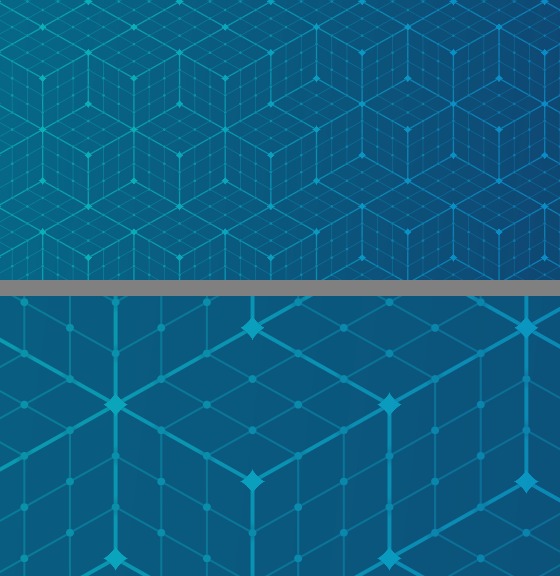
Top: the whole. Bottom: its middle third, enlarged.
Reproduce this pattern procedurally as a WebGL 2 fragment shader.

```glsl
#version 300 es
precision highp float;

#define COLUMN 0.1630
#define HALF_EDGE 0.0915
#define TILE_SPAN 0.1600
#define ORIGIN vec2(0.1523, 0.0052)
#define DIVISIONS 3.0
#define SHIFT_COLUMN 5.5
#define EDGE_WIDTH 0.0023
#define GRID_WIDTH 0.0012
#define DOT_RADIUS 0.0047
#define STAR_RADIUS 0.0145
#define GRID_ALPHA 0.40

uniform vec2 u_resolution;
out vec4 fragColor;

const vec3 TEAL_GROUND = vec3(0.025, 0.405, 0.530);
const vec3 BLUE_GROUND = vec3(0.055, 0.285, 0.455);
const vec3 TEAL_LINE = vec3(0.040, 0.700, 0.730);
const vec3 BLUE_LINE = vec3(0.040, 0.560, 0.790);

// Antialiased coverage of a shape, lengths in canvas heights
float cover(float d, float size) {
    return clamp((size - d) * u_resolution.y + 0.5, 0.0, 1.0);
}

// Row of the upper rim of a wall band at a lattice column
float rimRow(float band, float column) {
    bool shifted = column > SHIFT_COLUMN;
    if (mod(column, 2.0) > 0.5)
        return 4.0 * band - 2.0 - (shifted && band > 1.5 ? 2.0 : 0.0);
    return 4.0 * band - 3.0 + (!shifted && band < 1.5 ? 2.0 : 0.0);
}

// Distance to the nearest integer line of either family
float lineDistance(vec2 g) {
    vec2 d = abs(g - round(g));
    return min(d.x, d.y);
}

void main() {
    vec2 uv = gl_FragCoord.xy / u_resolution;
    vec2 p = vec2(gl_FragCoord.x, u_resolution.y - gl_FragCoord.y) / u_resolution.y;
    vec2 lattice = (p - ORIGIN) / vec2(COLUMN, HALF_EDGE);
    float column = floor(lattice.x);
    float across = fract(lattice.x);

    // Horizontal rhombus by default
    vec2 tile = 0.5 * vec2(lattice.y + lattice.x + 1.0, lattice.y - lattice.x + 1.0);
    mat2 toLattice = mat2(1.0, 1.0, -1.0, 1.0);

    // Upright rhombi fill the zigzag wall bands
    for (float band = 1.0; band < 3.5; band++) {
        float left = rimRow(band, column);
        float slope = rimRow(band, column + 1.0) - left;
        float depth = lattice.y - left - slope * across;
        if (depth >= 0.0 && depth <= 2.0) {
            tile = vec2(across, 0.5 * depth);
            toLattice = mat2(1.0, slope, 0.0, 2.0);
        }
    }

    // Offsets to the nearest grid node and tile corner
    vec2 cell = tile * DIVISIONS;
    vec2 unit = vec2(COLUMN, HALF_EDGE);
    vec2 toDot = toLattice * ((cell - round(cell)) / DIVISIONS) * unit;
    vec2 toCorner = toLattice * (tile - round(tile)) * unit;
    vec2 spread = pow(abs(toCorner) + 1e-6, vec2(0.82));
    float starDistance = pow(spread.x + spread.y, 1.0 / 0.82);

    // Edges taper slightly toward each node
    float taper = mix(0.75, 1.0, smoothstep(0.004, 0.014, length(toDot)));
    float grid = cover(lineDistance(cell) * TILE_SPAN / DIVISIONS, GRID_WIDTH) * GRID_ALPHA;
    float edge = cover(lineDistance(tile) * TILE_SPAN, EDGE_WIDTH) * 0.78 * taper;
    float nodes = cover(length(toDot), DOT_RADIUS) * 0.68;
    float star = cover(starDistance, STAR_RADIUS) * 0.95;
    float ink = max(max(grid, edge), max(nodes, star));

    // Teal to blue across the canvas
    float hue = clamp(uv.x + 0.06 * (0.5 - uv.y), 0.0, 1.0);
    vec3 ground = mix(TEAL_GROUND, BLUE_GROUND, hue);
    vec3 lines = mix(TEAL_LINE, BLUE_LINE, smoothstep(0.1, 0.95, hue));
    fragColor = vec4(mix(ground, lines, ink), 1.0);
}
```
